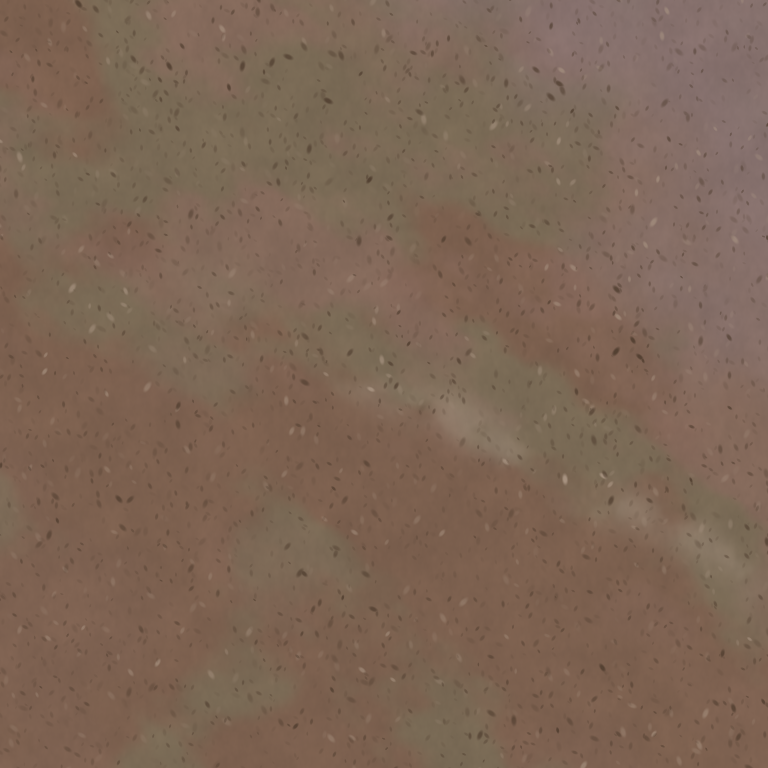
Give the GLSL for this texture, as a WebGL 2 fragment shader.

```glsl
#version 300 es
precision highp float;
// Weathered brown stone: soft olive and pink clouds, a pale diagonal vein and tiny flecks.
uniform vec2 u_resolution;
out vec4 fragColor;

const vec3 BROWN = vec3(0.487, 0.377, 0.308);
const vec3 OLIVE = vec3(0.478, 0.417, 0.335);
const vec3 PINK  = vec3(0.530, 0.412, 0.362);
const vec3 MAUVE = vec3(0.530, 0.450, 0.445);
const vec3 PALE  = vec3(0.590, 0.520, 0.450);
const vec3 DARK  = vec3(0.300, 0.230, 0.175);
const vec3 LIGHT = vec3(0.670, 0.590, 0.520);

float hash(vec2 p, float seed) {
  uvec3 q = uvec3(ivec3(vec3(p, seed))) * uvec3(1597u, 7919u, 3571u);
  uint n = (q.x ^ (q.y * 2713u) ^ (q.z * 4093u)) * 747796u;
  n = (n ^ (n >> 15)) * 277803u;
  n = (n ^ (n >> 13)) * 668265u;
  return float((n ^ (n >> 16)) & 65535u) / 65535.0;
}

float valueNoise(vec2 p, float seed) {
  vec2 cell = floor(p);
  vec2 f = p - cell;
  f = f * f * f * (f * (f * 6.0 - 15.0) + 10.0);
  float bottom = mix(hash(cell, seed), hash(cell + vec2(1, 0), seed), f.x);
  float top = mix(hash(cell + vec2(0, 1), seed), hash(cell + vec2(1, 1), seed), f.x);
  return mix(bottom, top, f.y);
}

float fbm(vec2 p, float seed) {
  float sum = 0.0, weight = 0.5;
  for (int i = 0; i < 4; i++) {
    sum += weight * valueNoise(p, seed + float(i));
    p = mat2(0.8, 0.6, -0.6, 0.8) * p * 2.03 + 3.7;
    weight *= 0.5;
  }
  return sum / 0.9375;
}

// Coverage of scattered, slanted oval flecks, one possible fleck per cell.
float flecks(vec2 uv, float cells, float density, float radius, float seed) {
  vec2 p = uv * cells;
  vec2 home = floor(p);
  float cover = 0.0;
  for (int y = -1; y <= 1; y++) {
    for (int x = -1; x <= 1; x++) {
      vec2 cell = home + vec2(x, y);
      vec2 center = cell + vec2(hash(cell, seed), hash(cell, seed + 1.0));
      float present = step(hash(cell, seed + 2.0), density);
      float angle = (hash(cell, seed + 3.0) - 0.4) * 2.0;
      float size = radius * cells * mix(0.6, 1.25, hash(cell, seed + 4.0));
      float strength = mix(0.15, 0.85, pow(hash(cell, seed + 5.0), 1.6));
      vec2 d = p - center;
      d = mat2(cos(angle), -sin(angle), sin(angle), cos(angle)) * d;
      float dist = length(d * vec2(1.7, 0.85)) / size;
      cover = max(cover, present * strength * (1.0 - smoothstep(0.35, 1.25, dist)));
    }
  }
  return cover;
}

// Broad colour clouds; "above" is the height over the diagonal vein.
vec3 clouds(vec2 uv, vec2 slanted, float above) {
  float upper = smoothstep(-0.2, 0.12, above);
  float oliveField = fbm(slanted * vec2(5.0, 7.0), 11.0) + mix(-0.16, 0.09, upper);
  float pinkField = fbm(slanted * vec2(4.5, 7.5) + 5.0, 23.0);
  float corner = smoothstep(1.35, 1.9, uv.x + uv.y + 0.5 * (fbm(uv * 5.0, 31.0) - 0.5));
  vec3 color = mix(BROWN, OLIVE, smoothstep(0.38, 0.60, oliveField));
  color = mix(color, PINK, 0.75 * smoothstep(0.47, 0.68, pinkField) * mix(0.25, 1.0, upper));
  return mix(color, MAUVE, 0.85 * corner);
}

void main() {
  vec2 uv = gl_FragCoord.xy / min(u_resolution.x, u_resolution.y);
  vec2 slanted = mat2(0.887, 0.461, -0.461, 0.887) * uv;
  slanted = vec2(dot(uv, vec2(0.887, -0.461)), dot(uv, vec2(0.461, 0.887)));
  float above = uv.y - 0.76 + 0.52 * uv.x;
  vec3 color = clouds(uv, slanted + 4.0, above);

  // Broken pale vein running down to the right
  float wander = 0.05 * (fbm(uv * 6.0, 41.0) - 0.5);
  float vein = exp(-pow((above + wander) / 0.038, 2.0)) * smoothstep(0.15, 0.5, uv.x);
  color = mix(color, PALE, 0.65 * vein * smoothstep(0.28, 0.68, fbm(uv * 11.0, 47.0)));

  // Mottling and faint upright grain
  float mottle = fbm(uv * 22.0, 53.0) - 0.5;
  float grain = fbm(uv * vec2(150.0, 95.0), 59.0) - 0.5;
  color *= 1.0 + 0.09 * mottle + 0.05 * grain;

  // Flecks gather in loose clusters
  float cluster = smoothstep(0.3, 0.65, fbm(uv * 9.0, 61.0));
  float darkCover = flecks(uv, 48.0, 0.38, 0.0052, 71.0) * mix(0.3, 1.0, cluster);
  darkCover = max(darkCover, 0.6 * flecks(uv, 85.0, 0.30, 0.0036, 81.0));
  float lightCover = flecks(uv, 42.0, 0.28, 0.0055, 91.0);
  lightCover *= mix(0.3, 0.75, smoothstep(0.35, 0.65, fbm(uv * 8.0, 101.0)));
  color = mix(color, LIGHT, min(lightCover * (1.0 + 0.6 * vein), 1.0));
  color = mix(color, DARK, darkCover);

  fragColor = vec4(color, 1.0);
}
```
